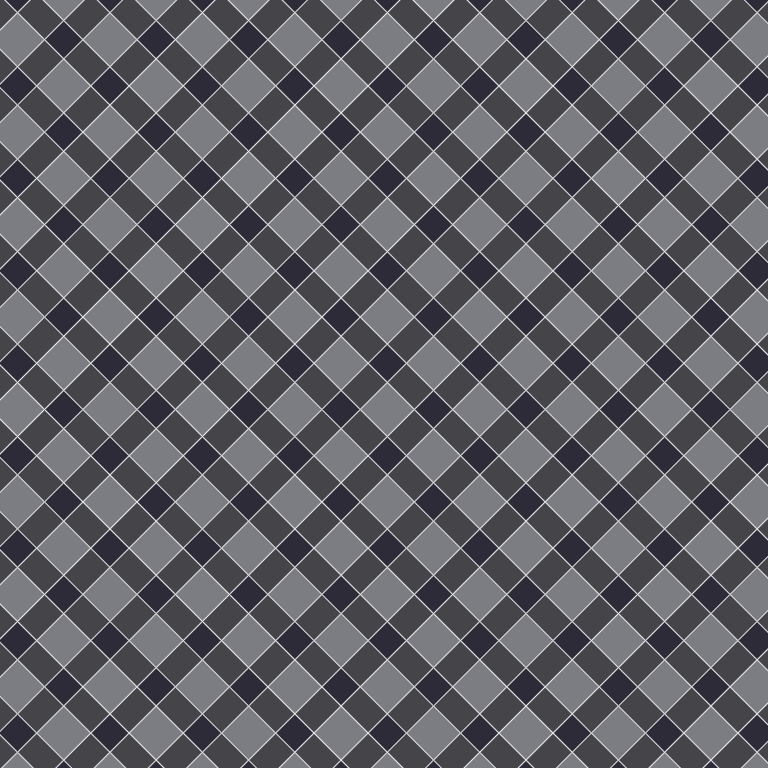
Write a WebGL 2 fragment shader that draws this pattern.

```glsl
#version 300 es
precision highp float;

uniform vec2 u_resolution;
out vec4 fragColor;

// Layout, in canvas heights
const float REPEATS = 8.307;                      // repeats across and down
const float BAND_SHARE = 0.415;                   // dark band, as a share of one repeat
const float LINE_WIDTH = 0.0014;
const vec2 CROSSING_CENTRE = vec2(0.5043, 0.5270); // middle of one dark diamond

// Colours
const vec3 GROUND_COLOUR = vec3(0.485, 0.490, 0.510);
const vec3 BAND_COLOUR = vec3(0.270, 0.272, 0.288);
const vec3 CROSSING_COLOUR = vec3(0.182, 0.170, 0.222);
const vec3 LINE_COLOUR = vec3(0.90, 0.90, 0.91);

// Turns by 45 degrees, keeping lengths
vec2 toDiagonal(vec2 p) {
    return vec2(p.x + p.y, p.x - p.y) * inversesqrt(2.0);
}

// Signed distance to the nearest band edge on each axis, negative inside
vec2 bandDistance(vec2 p) {
    float period = inversesqrt(2.0) / REPEATS;
    vec2 offset = (fract(p / period + 0.5) - 0.5) * period;
    return abs(offset) - 0.5 * BAND_SHARE * period;
}

// Share of a pixel covered by a line, also when thinner than the pixel
vec2 lineCoverage(vec2 dist, float pixel) {
    vec2 upper = min(dist + 0.5 * pixel, vec2(0.5 * LINE_WIDTH));
    vec2 lower = max(dist - 0.5 * pixel, vec2(-0.5 * LINE_WIDTH));
    return clamp((upper - lower) / pixel, 0.0, 1.0);
}

void main() {
    float pixel = 1.0 / u_resolution.y;
    vec2 p = toDiagonal(gl_FragCoord.xy * pixel - CROSSING_CENTRE);
    vec2 dist = bandDistance(p);

    // Two crossing sets of bands
    vec2 band = clamp(0.5 - dist / pixel, 0.0, 1.0);
    vec3 colour = mix(GROUND_COLOUR, BAND_COLOUR, max(band.x, band.y));
    colour = mix(colour, CROSSING_COLOUR, band.x * band.y);

    // Thin pale lines along the band edges
    vec2 edge = lineCoverage(dist, pixel);
    colour = mix(colour, LINE_COLOUR, max(edge.x, edge.y));

    fragColor = vec4(colour, 1.0);
}
```
